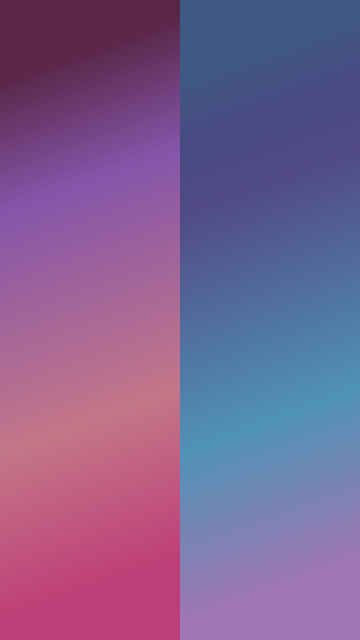
Write a WebGL 2 fragment shader that draws this background.

```glsl
#version 300 es
precision highp float;
// Two vertical panels, each filled with its own tilted colour ramp.
// Both ramps share one slanted axis, measured downward in canvas heights,
// and blend linearly between stops; the seam is antialiased.

#define TILT 0.36        // drop of the axis per unit across a panel
#define SEAM 0.5         // panel boundary as a share of the width
#define STOP_TOP 0.124   // end of the flat top colour
#define STOP_DEEP 0.228  // crease in the cool panel
#define STOP_UPPER 0.332
#define STOP_LOWER 0.710
#define STOP_END 0.977   // start of the flat bottom colour

uniform vec2 u_resolution;
out vec4 fragColor;

// Linear progress from a to b, clamped at both ends
float ramp(float a, float b, float t) {
    return clamp((t - a) / (b - a), 0.0, 1.0);
}

// Plum, violet, rose, magenta
vec3 warmPanel(float t) {
    const vec3 plum = vec3(0.350, 0.149, 0.278);
    const vec3 violet = vec3(0.522, 0.333, 0.663);
    const vec3 rose = vec3(0.765, 0.463, 0.533);
    const vec3 magenta = vec3(0.745, 0.243, 0.467);
    vec3 color = mix(plum, violet, ramp(STOP_TOP, STOP_UPPER, t));
    color = mix(color, rose, ramp(STOP_UPPER, STOP_LOWER, t));
    return mix(color, magenta, ramp(STOP_LOWER, STOP_END, t));
}

// Slate, navy, indigo, teal, lavender
vec3 coolPanel(float t) {
    const vec3 slate = vec3(0.247, 0.345, 0.518);
    const vec3 navy = vec3(0.286, 0.290, 0.510);
    const vec3 indigo = vec3(0.318, 0.290, 0.518);
    const vec3 teal = vec3(0.314, 0.573, 0.718);
    const vec3 lavender = vec3(0.624, 0.463, 0.694);
    vec3 color = mix(slate, navy, ramp(STOP_TOP, STOP_DEEP, t));
    color = mix(color, indigo, ramp(STOP_DEEP, STOP_UPPER, t));
    color = mix(color, teal, ramp(STOP_UPPER, STOP_LOWER, t));
    return mix(color, lavender, ramp(STOP_LOWER, STOP_END, t));
}

void main() {
    // Canvas heights, with depth running from the top edge
    vec2 p = gl_FragCoord.xy / u_resolution.y;
    float seamX = SEAM * u_resolution.x / u_resolution.y;
    float depth = 1.0 - p.y;

    // Each panel measures the slant from its own left edge
    vec3 warm = warmPanel(depth + TILT * p.x);
    vec3 cool = coolPanel(depth + TILT * (p.x - seamX));

    // Seam, softened over one pixel
    float side = clamp((p.x - seamX) * u_resolution.y + 0.5, 0.0, 1.0);
    fragColor = vec4(mix(warm, cool, side), 1.0);
}
```
